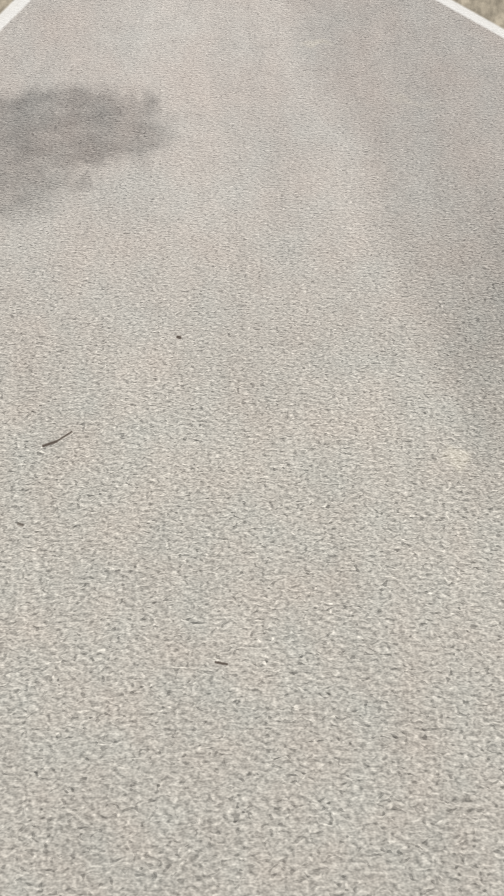
A WebGL 2 fragment shader for this texture:

```glsl
#version 300 es
precision highp float;
uniform vec2 u_resolution;
out vec4 fragColor;

const vec3 ASPHALT = vec3(0.755, 0.734, 0.694);
const vec3 PAINT = vec3(0.95, 0.94, 0.92);
const vec3 VERGE = vec3(0.66, 0.62, 0.55);
const vec3 DUST = vec3(0.84, 0.81, 0.75);
const vec3 DEBRIS = vec3(0.30, 0.26, 0.23);

float hash(vec2 p) {
    vec3 q = fract(vec3(p.xyx) * 0.1031);
    q += dot(q, q.yzx + 33.33);
    return fract((q.x + q.y) * q.z);
}

vec2 gradient(vec2 cell) {
    float angle = 6.2832 * hash(cell);
    return vec2(cos(angle), sin(angle));
}

float gradientNoise(vec2 p) {
    vec2 i = floor(p), f = fract(p), e = vec2(1.0, 0.0);
    vec2 w = f * f * f * (f * (f * 6.0 - 15.0) + 10.0);
    float low = mix(dot(gradient(i), f), dot(gradient(i + e), f - e), w.x);
    float high = mix(dot(gradient(i + e.yx), f - e.yx), dot(gradient(i + 1.0), f - 1.0), w.x);
    return mix(low, high, w.y);
}

float fbm(vec2 p) {
    float sum = 0.0, amp = 0.6;
    for (int i = 0; i < 4; i++) {
        sum += amp * gradientNoise(p);
        p = p * 2.03 + 17.3;
        amp *= 0.5;
    }
    return sum;
}

float stroke(vec2 p, vec2 a, vec2 b, float halfWidth, float soft) {
    vec2 d = b - a;
    float t = clamp(dot(p - a, d) / dot(d, d), 0.0, 1.0);
    return 1.0 - smoothstep(halfWidth - soft, halfWidth + soft, length(p - a - d * t));
}

// Positive on the left of the line from a to b
float sideOf(vec2 p, vec2 a, vec2 b) {
    vec2 d = normalize(b - a);
    return d.x * (p.y - a.y) - d.y * (p.x - a.x);
}

float softEllipse(vec2 p, vec2 centre, vec2 radius, float soft) {
    return 1.0 - smoothstep(1.0 - soft, 1.0 + soft, length((p - centre) / radius));
}

float bell(float x, float width) {
    return exp(-x * x / (width * width));
}

// Lit stones of mixed sizes, with scattered dark gaps and pale chips
float stoneGrain(vec2 ground) {
    vec2 q = ground + 0.5 * vec2(gradientNoise(ground * 0.6 + 9.0), gradientNoise(ground * 0.6 + 27.0));
    float relief = gradientNoise(q) - gradientNoise(q + vec2(0.2, 0.4));
    float fine = gradientNoise(q * 1.75 + 41.0);
    float grit = gradientNoise(ground * 2.9 + 113.0);
    float cluster = 0.75 + 0.9 * gradientNoise(ground * 0.3 + 87.0);
    float gaps = smoothstep(0.12, 0.42, gradientNoise(q * 1.3 + 73.0));
    float chips = smoothstep(0.25, 0.48, gradientNoise(q * 1.1 + 151.0));
    return 0.13 * relief + 0.17 * fine + 0.12 * grit + cluster * (0.11 * chips - 0.16 * gaps) + 0.015;
}

void main() {
    vec2 p = gl_FragCoord.xy / u_resolution.x;
    float fromTop = u_resolution.y / u_resolution.x - p.y;
    float pixel = 1.0 / u_resolution.x;
    vec2 ground = 165.0 * vec2(p.x - 0.45, 4.2) / (3.0 - p.y);
    float upper = smoothstep(0.75, 1.7, p.y);

    // Broad tone and wheel tracks
    float shade = 1.0 + 0.05 * fbm(p * vec2(5.0, 4.0)) + 0.05 * fbm(p * vec2(26.0, 34.0));
    shade += 0.03 * fbm(vec2(ground.x * 0.22, p.y * 3.0)) - 0.03 * smoothstep(0.7, 0.0, p.y);
    float track = p.x - 0.53 - 0.42 * fromTop + 0.06 * fbm(p * 7.0);
    shade -= 0.055 * smoothstep(-0.06, 0.12, track) * smoothstep(0.6, 1.2, p.y);
    shade -= 0.06 * softEllipse(p, vec2(1.02, 1.13), vec2(0.15, 0.24), 0.8);
    shade += 0.03 * bell(track, 0.05) * smoothstep(0.8, 1.0, p.y);
    shade += 0.035 * bell(p.x - 0.36, 0.13) * upper;

    // Damp stain with a ragged rim
    vec2 warped = p + 0.05 * vec2(fbm(p * 15.0), fbm(p * 15.0 + 31.0));
    float stain = softEllipse(warped, vec2(0.13, 1.525), vec2(0.19, 0.083), 0.24);
    stain = max(stain, 0.85 * softEllipse(warped, vec2(0.0, 1.45), vec2(0.13, 0.10), 0.45));
    stain = max(stain, 0.6 * softEllipse(warped, vec2(0.162, 1.407), vec2(0.022, 0.018), 0.5));
    shade -= stain * (0.18 + 0.16 * fbm(p * vec2(14.0, 32.0)));

    // Road surface
    float grain = stoneGrain(ground) * mix(1.25, 0.62, upper);
    vec3 color = ASPHALT * (shade + grain);
    color += vec3(0.02, -0.004, -0.012) * fbm(p * 9.0 + 50.0);
    color += vec3(0.004, -0.002, 0.008) * upper;

    // Dusty patches
    float dust = softEllipse(warped, vec2(0.907, 0.866), vec2(0.024, 0.017), 0.5);
    dust = max(dust, 0.6 * softEllipse(warped, vec2(0.63, 1.692), vec2(0.030, 0.008), 0.6));
    dust = max(dust, 0.35 * softEllipse(warped, vec2(0.81, 1.583), vec2(0.04, 0.008), 0.7));
    color = mix(color, DUST + 0.6 * grain, 0.75 * dust);

    // Twig and dark crumbs
    float debris = stroke(p, vec2(0.086, 0.893), vec2(0.112, 0.902), 0.0025, pixel);
    debris = max(debris, stroke(p, vec2(0.112, 0.902), vec2(0.142, 0.921), 0.0015, pixel));
    debris = max(debris, stroke(p, vec2(0.428, 0.464), vec2(0.450, 0.460), 0.002, pixel));
    debris = max(debris, stroke(p, vec2(0.353, 1.109), vec2(0.357, 1.108), 0.003, pixel));
    debris = max(debris, 0.6 * stroke(p, vec2(0.037, 0.738), vec2(0.044, 0.736), 0.003, pixel));
    color = mix(color, DEBRIS, 0.8 * debris);

    // Verges and painted edge lines
    vec2 leftA = vec2(-0.046, 1.687), leftB = vec2(0.093, 1.826);
    vec2 rightA = vec2(0.78, 1.834), rightB = vec2(1.10, 1.655);
    float outside = max(sideOf(p, leftA, leftB), sideOf(p, rightA, rightB));
    color = mix(color, VERGE * (1.0 + 0.5 * fbm(p * 45.0)), smoothstep(-pixel, pixel, outside));
    float paint = stroke(p, leftA, leftB, 0.012, 1.5 * pixel);
    paint = max(paint, stroke(p, rightA, rightB, 0.008, 1.5 * pixel));
    color = mix(color, PAINT + 0.3 * grain, 0.93 * paint);
    fragColor = vec4(clamp(color, 0.0, 1.0), 1.0);
}
```
